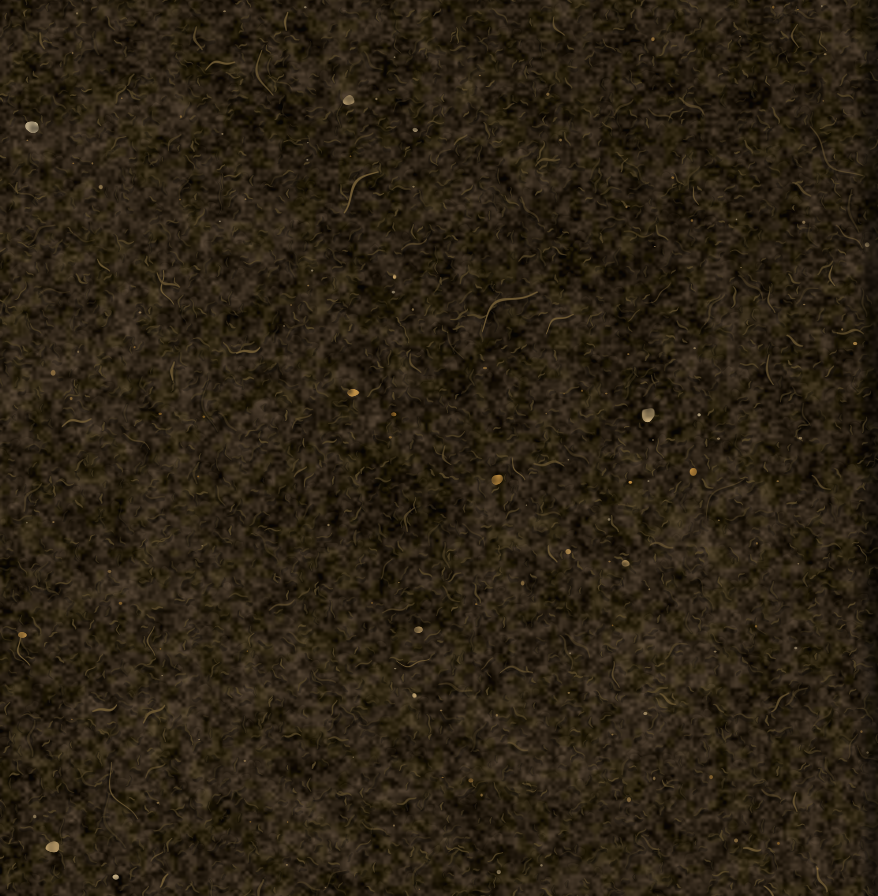
Write a Shadertoy shader that draws this texture.

```glsl
float hash(vec2 p) {
    return fract(sin(dot(p, vec2(127.1, 311.7))) * 43758.545);
}

vec2 hash2(vec2 p) {
    return vec2(hash(p), hash(p + 37.4));
}

float noise(vec2 p) {
    vec2 i = floor(p), f = fract(p);
    f = f * f * (3.0 - 2.0 * f);
    return mix(mix(hash(i), hash(i + vec2(1, 0)), f.x),
               mix(hash(i + vec2(0, 1)), hash(i + vec2(1, 1)), f.x), f.y);
}

float centredNoise(vec2 p, float scale) {
    return noise(p * scale + scale * 0.37) - 0.5;
}

// Rounded lumps, lit from above with a dark rim
float crumbs(vec2 uv, float scale, float density) {
    vec2 p = uv * scale, cell = floor(p);
    float tone = 0.0;
    for (int y = -1; y <= 1; y++)
    for (int x = -1; x <= 1; x++) {
        vec2 id = cell + vec2(x, y) + scale;
        vec2 q = p + scale - id - hash2(id);
        float radius = mix(0.22, 0.55, hash(id + 5.1));
        float d = length(q * vec2(1.0, 1.2)) / radius;
        d += 0.7 * centredNoise(uv, scale * 4.0);
        float body = 1.0 - smoothstep(0.75, 1.0, d);
        float rim = smoothstep(0.7, 1.0, d) * (1.0 - smoothstep(1.0, 1.5, d));
        float light = body * (0.25 + 0.8 * q.y / radius) - rim * 0.7;
        tone += light * step(hash(id + 9.7), density);
    }
    return tone;
}

// Bent, tapered strands: x = coverage, y = shadow
vec2 fibres(vec2 uv, float scale, float density, float halfLength, float width) {
    vec2 p = uv * scale, cell = floor(p), result = vec2(0.0);
    float blur = 0.8 * scale / iResolution.y;
    for (int y = -1; y <= 1; y++)
    for (int x = -1; x <= 1; x++) {
        vec2 id = cell + vec2(x, y) + scale * 1.7;
        if (hash(id + 3.3) > density) continue;
        vec2 q = p + scale * 1.7 - id - hash2(id);
        float angle = 6.2832 * hash(id + 8.2);
        float c = cos(angle), s = sin(angle);
        q = mat2(c, -s, s, c) * q;
        float reach = halfLength * mix(0.4, 1.0, hash(id + 4.6));
        float bend = (hash(id + 6.9) - 0.5) * 1.5;
        q.y -= bend * q.x * q.x + 0.05 * sin(q.x * 9.0 + angle);
        float thick = width * mix(0.5, 1.2, hash(id + 2.8));
        thick *= 1.0 - 0.5 * min(abs(q.x) / reach, 1.0);
        float along = max(abs(q.x) - reach, 0.0);
        float d = length(vec2(along, q.y));
        float shade = length(vec2(along, q.y + c * width * 2.5));
        float strength = mix(0.25, 1.0, pow(hash(id + 1.4), 2.0));
        result.x = max(result.x, strength * (1.0 - smoothstep(thick - blur, thick + blur, d)));
        result.y = max(result.y, 1.0 - smoothstep(thick, thick * 3.0 + blur, shade));
    }
    return result;
}

// Scattered ragged chips: x = coverage, y = random hue
vec2 specks(vec2 uv, float scale, float density, float smallest, float largest) {
    vec2 p = uv * scale, id = floor(p) + scale;
    vec2 q = fract(p) - mix(vec2(0.25), vec2(0.75), hash2(id));
    float radius = mix(smallest, largest, pow(hash(id + 7.5), 4.0));
    float blur = 0.7 * scale / iResolution.y;
    float d = length(q * vec2(1.0, mix(0.8, 1.5, hash(id + 2.2))));
    d += radius * 0.9 * centredNoise(uv, 130.0);
    float mask = 1.0 - smoothstep(radius - blur, radius + blur, d);
    return vec2(mask * step(hash(id + 4.4), density), hash(id + 6.1));
}

vec3 soilColour(float tone, float olive) {
    vec3 colour = vec3(tone, 0.86 * tone - 0.015, 0.75 * tone - 0.043);
    colour += vec3(0.0, 0.005, -0.025) * olive;
    return max(colour, vec3(0.025, 0.02, 0.012));
}

vec3 addFibres(vec3 colour, vec2 strand, vec3 strandColour) {
    colour *= 1.0 - 0.25 * strand.y;
    return mix(colour, strandColour, strand.x);
}

void mainImage(out vec4 fragColor, in vec2 fragCoord) {
    vec2 uv = fragCoord / iResolution.y;
    vec2 warped = uv + 0.006 * vec2(centredNoise(uv, 60.0), centredNoise(uv + 3.0, 60.0));

    // Soil relief from broad patches down to fine grains
    float tone = 0.172;
    tone += 0.035 * centredNoise(uv, 3.5) + 0.035 * centredNoise(uv, 11.0);
    tone += 0.05 * centredNoise(warped, 28.0) + 0.09 * centredNoise(warped, 62.0);
    tone += 0.12 * centredNoise(warped, 125.0) + 0.15 * centredNoise(uv, 240.0);
    tone += 0.022 * crumbs(warped, 20.0, 0.25) + 0.026 * crumbs(warped, 52.0, 0.5);
    vec3 colour = soilColour(tone, smoothstep(-0.1, 0.35, centredNoise(uv, 85.0)));

    // Plant fibres, short to long
    vec3 olive = vec3(0.33, 0.27, 0.15), straw = vec3(0.43, 0.35, 0.20);
    colour = addFibres(colour, fibres(uv, 78.0, 0.45, 0.45, 0.10), olive);
    colour = addFibres(colour, fibres(uv + 5.0, 44.0, 0.38, 0.50, 0.055), olive);
    colour = addFibres(colour, fibres(uv + 9.0, 25.0, 0.22, 0.50, 0.035), straw);
    colour = addFibres(colour, fibres(uv + 2.0, 11.0, 0.12, 0.45, 0.016), straw);

    // Pale grit and ochre chips
    vec3 pale = vec3(0.66, 0.60, 0.48), ochre = vec3(0.62, 0.43, 0.15);
    vec2 grit = specks(uv, 42.0, 0.06, 0.04, 0.10);
    vec2 chip = specks(uv + 4.0, 12.0, 0.16, 0.025, 0.11);
    colour = mix(colour, mix(ochre, pale, grit.y), grit.x * 0.7);
    vec3 chipColour = mix(ochre, pale, chip.y) * (1.0 + 0.7 * centredNoise(uv, 150.0));
    colour = mix(colour, chipColour, chip.x * 0.9);

    // Shaded right border
    float across = fragCoord.x / iResolution.x;
    colour *= 1.0 - 0.4 * smoothstep(0.975, 0.995, across);
    fragColor = vec4(colour, 1.0);
}
```
